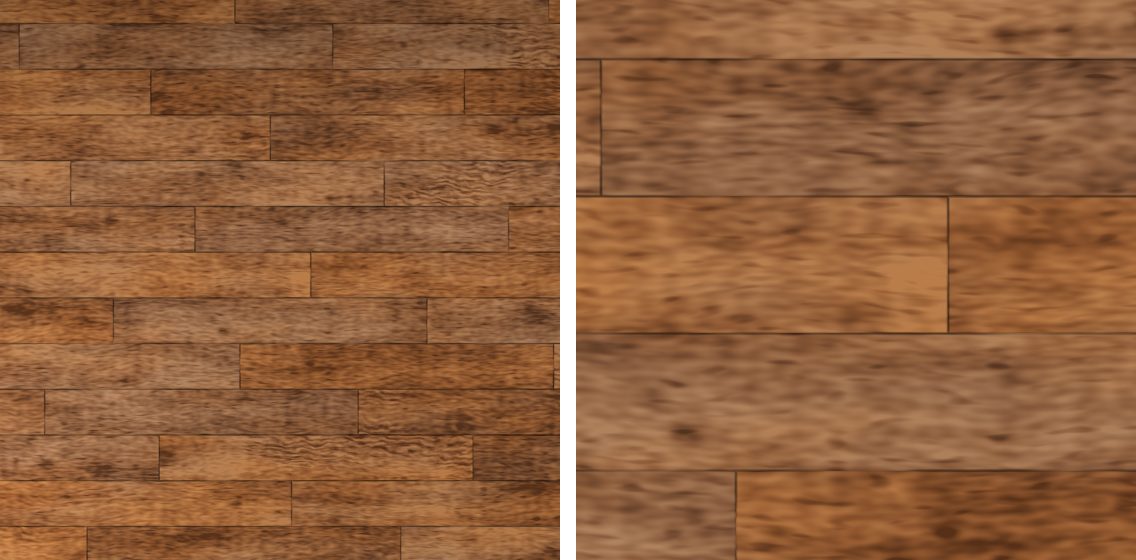
Left: the whole. Right: its middle third, enlarged.
This texture is drawn by a Shadertoy shader. Its source:

```glsl
// Weathered wooden floor: staggered horizontal planks with worn seams.
// Each plank gets its own tone, hue and slice of gradient noise, layered
// into streaks, fine grain, saw marks, wavy figure, stains and knots.

const float ROWS = 12.25;            // plank rows over the canvas height
const float FIRST_SEAM = 0.060;      // height of the lowest full row
const float PLANK_LENGTH = 0.56;
const float STAGGER_START = 0.507;   // joint position in row zero
const float STAGGER_STEP = 0.2134;   // joint shift from row to row
const float JOINT_JITTER = 0.05;
const float SEAM_HALF_WIDTH = 0.0008;
const float SEAM_DARKNESS = 0.48;
const float PLANK_CONTRAST = 0.32;
const float GRAIN_CONTRAST = 0.36;
const float FIGURE_CONTRAST = 0.24;
const int KNOTS_PER_PLANK = 3;
const vec3 DARK_WOOD = vec3(0.32, 0.19, 0.11);
const vec3 MID_WOOD = vec3(0.53, 0.345, 0.215);
const vec3 LIGHT_WOOD = vec3(0.68, 0.49, 0.33);
const vec3 WARM_TINT = vec3(1.05, 0.97, 0.82);
const vec3 COOL_TINT = vec3(0.97, 1.0, 1.07);

vec2 hash2(vec2 p) {
    vec3 q = fract(vec3(p.xyx) * vec3(0.1031, 0.1030, 0.0973));
    q += dot(q, q.yzx + 33.33);
    return fract((q.xx + q.yz) * q.zy);
}

float cornerSlope(vec2 cell, vec2 corner, vec2 f) {
    float angle = 6.2832 * hash2(cell + corner).x;
    return dot(vec2(cos(angle), sin(angle)), f - corner);
}

float gradientNoise(vec2 p) {
    vec2 cell = floor(p), f = p - cell;
    vec2 u = f * f * f * (f * (f * 6.0 - 15.0) + 10.0);
    float low = mix(cornerSlope(cell, vec2(0, 0), f), cornerSlope(cell, vec2(1, 0), f), u.x);
    float high = mix(cornerSlope(cell, vec2(0, 1), f), cornerSlope(cell, vec2(1, 1), f), u.x);
    return mix(low, high, u.y);
}

float fbm(vec2 p) {
    float sum = 0.0, amplitude = 0.5;
    for (int i = 0; i < 4; i++) {
        sum += amplitude * gradientNoise(p);
        p = p * 2.03 + 17.3;
        amplitude *= 0.5;
    }
    return sum;
}

// Darkness of the scattered knots; local is the canvas offset from the plank corner
float knots(vec2 local, vec2 plank, vec2 grainPos) {
    float dark = 0.0;
    float ragged = 0.6 * fbm(grainPos * vec2(35.0, 70.0));
    for (int i = 0; i < KNOTS_PER_PLANK; i++) {
        vec2 seed = plank + 31.7 * float(i + 1);
        vec2 center = hash2(seed) * vec2(PLANK_LENGTH, 1.0 / ROWS);
        vec2 trait = hash2(seed + 7.1);
        float radius = mix(0.006, 0.026, trait.x * trait.x);
        float d = length((local - center) * vec2(0.75, 1.35)) / radius + ragged;
        dark = max(dark, step(0.5, trait.y) * (1.0 - smoothstep(0.1, 1.3, d)));
    }
    return dark;
}

void mainImage(out vec4 fragColor, in vec2 fragCoord) {
    vec2 uv = fragCoord / iResolution.xy;
    vec2 pixel = 1.0 / iResolution.xy;

    // Plank layout
    float across = (uv.y - FIRST_SEAM) * ROWS;
    float row = floor(across);
    float jitter = JOINT_JITTER * (hash2(vec2(row + 50.0, 3.0)).x - 0.5);
    float along = (uv.x - STAGGER_START + STAGGER_STEP * row - jitter) / PLANK_LENGTH;
    vec2 plank = vec2(floor(along), row) + 60.0;
    vec2 cell = vec2(fract(along), fract(across));
    vec2 local = cell * vec2(PLANK_LENGTH, 1.0 / ROWS);
    vec2 character = hash2(plank), trait = hash2(plank + 19.4);

    // Grain space, different in every plank and gently warped
    vec2 g = uv + 9.0 * character;
    g.y += 0.012 * gradientNoise(g * vec2(6.0, 16.0));

    // Broad streaks, fine fibres, short dark pores and cross-cut saw marks
    float tone = 0.57 + PLANK_CONTRAST * (trait.x - 0.5);
    tone += 0.75 * fbm(g * vec2(3.5, 26.0)) + 0.65 * fbm(g * vec2(5.0, 10.0));
    float fineFade = smoothstep(150.0, 450.0, iResolution.y);
    float fibres = gradientNoise(g * vec2(28.0, 150.0));
    fibres += fineFade * gradientNoise(g * vec2(70.0, 240.0));
    tone += GRAIN_CONTRAST * fibres;
    tone -= 0.3 * fineFade * smoothstep(0.2, 0.55, gradientNoise(g * vec2(42.0, 190.0) + 5.0));
    tone += 0.12 * gradientNoise(g * vec2(75.0, 6.0));

    // Wavy figure in patches of some planks
    float patchiness = smoothstep(-0.05, 0.2, fbm(g * vec2(4.0, 8.0) + 11.0));
    float figured = patchiness * smoothstep(0.45, 0.8, trait.y);
    float wave = sin(560.0 * g.y + 16.0 * fbm(g * vec2(20.0, 32.0)) + 60.0 * g.x);
    tone += FIGURE_CONTRAST * figured * (wave - 0.25);

    // Stains and knots
    float stain = smoothstep(0.1, 0.38, fbm(g * vec2(7.0, 19.0) + 23.0));
    tone -= 0.32 * stain + 0.42 * knots(local, plank, g);

    // Wood colour and hue drift
    tone = clamp(tone, 0.0, 1.0);
    vec3 color = mix(DARK_WOOD, MID_WOOD, min(2.0 * tone, 1.0));
    color = mix(color, LIGHT_WOOD, max(2.0 * tone - 1.0, 0.0));
    float warmth = character.y + 1.4 * fbm(g * vec2(4.0, 12.0) + 41.0);
    color *= mix(COOL_TINT, WARM_TINT, clamp(warmth, 0.0, 1.0));

    // Thin seams, worn unevenly
    vec2 edge = min(cell, 1.0 - cell) * vec2(PLANK_LENGTH, 1.0 / ROWS);
    vec2 line = 1.0 - smoothstep(vec2(0.0), SEAM_HALF_WIDTH + pixel, edge);
    float wear = clamp(0.75 + 1.2 * gradientNoise(uv * vec2(14.0, 30.0)), 0.25, 1.0);
    color *= 1.0 - SEAM_DARKNESS * wear * max(line.x, line.y);

    // Soft light: dim at the top, a faint glow at the lower left
    float light = 1.04 - 0.2 * smoothstep(0.65, 1.05, uv.y) - 0.05 * uv.x * (1.0 - uv.y);
    light += 0.12 * exp(-14.0 * dot(uv - vec2(0.0, 0.17), uv - vec2(0.0, 0.17)));
    fragColor = vec4(color * light, 1.0);
}
```
